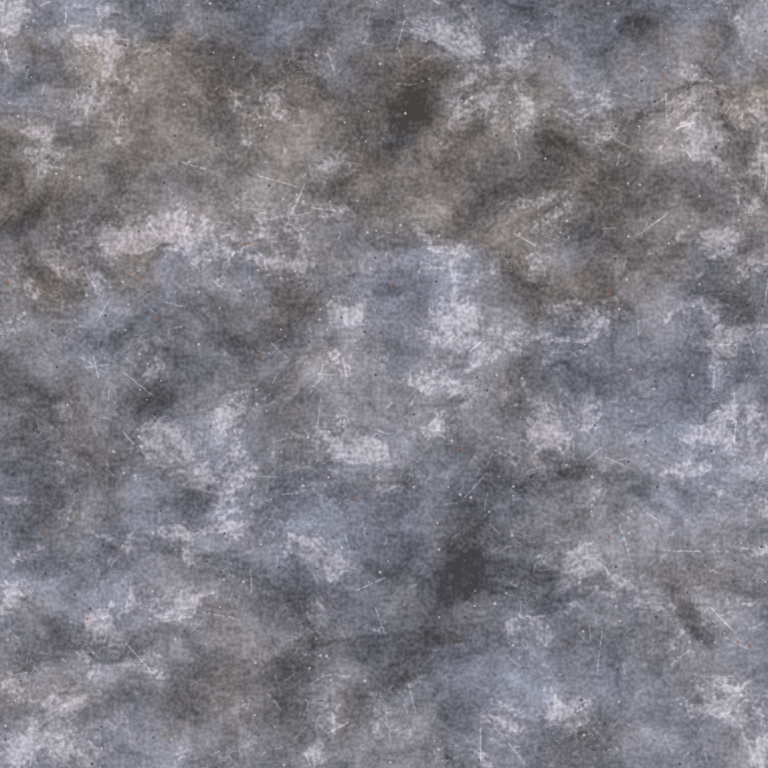
This texture is drawn by a WebGL 2 fragment shader. Its source:

```glsl
#version 300 es
precision highp float;

uniform vec2 u_resolution;
out vec4 outColor;

// Tone
const float BASE_TONE = 0.497;
const float CLOUD_GAIN = 0.36;
const float MOTTLE_GAIN = 0.31;
const float FLAKE_GAIN = 0.125;
const float STAIN_GAIN = 0.10;
const float GRAIN_GAIN = 0.13;
const float SCRATCH_GAIN = 0.13;

// Tints, multiplied by the tone
const vec3 COOL_TINT = vec3(0.965, 0.985, 1.09);
const vec3 WARM_TINT = vec3(1.04, 0.985, 0.965);
const vec3 PALE_TINT = vec3(1.015, 0.985, 1.025);
const vec3 RUST = vec3(0.62, 0.40, 0.28);

// Warm band, in canvas heights
const float BAND_CENTER = 0.78;
const float BAND_HALF = 0.13;

// Scattered marks
const float SCRATCH_CELLS = 15.0;
const float SCRATCH_WIDTH = 0.0009;
const float SPECK_CELLS = 64.0;
const float SPECK_RADIUS = 0.0015;

vec2 hash2(vec2 cell) {
    uvec2 v = uvec2(ivec2(cell)) * 1664525u + 1013904223u;
    v.x += v.y * 1664525u;
    v.y += v.x * 1664525u;
    v ^= v >> 16u;
    v.x += v.y * 1664525u;
    v.y += v.x * 1664525u;
    v ^= v >> 16u;
    return vec2(v >> 8u) / 16777216.0;
}

float gradientDot(vec2 cell, vec2 offset) {
    float angle = 6.28319 * hash2(cell).x;
    return dot(vec2(cos(angle), sin(angle)), offset);
}

float gradientNoise(vec2 p) {
    vec2 i = floor(p), f = p - i;
    vec2 u = f * f * f * (f * (f * 6.0 - 15.0) + 10.0);
    vec2 e = vec2(1.0, 0.0);
    float low = mix(gradientDot(i, f), gradientDot(i + e, f - e), u.x);
    float high = mix(gradientDot(i + e.yx, f - e.yx), gradientDot(i + 1.0, f - 1.0), u.x);
    return mix(low, high, u.y);
}

float fbm(vec2 p, int octaves, float gain) {
    float sum = 0.0, amplitude = 0.5;
    for (int k = 0; k < octaves; k++) {
        sum += amplitude * gradientNoise(p);
        p = mat2(1.6, 1.2, -1.2, 1.6) * p + 17.3;
        amplitude *= gain;
    }
    return sum;
}

// Short straight scratches at random angles, one per chosen cell
float scratches(vec2 p, float cells, float pixel) {
    vec2 home = floor(p * cells);
    float cover = 0.0;
    for (int y = -1; y <= 1; y++)
    for (int x = -1; x <= 1; x++) {
        vec2 cell = home + vec2(x, y);
        vec2 place = hash2(cell + 211.0), shape = hash2(cell + 577.0);
        vec2 d = p - (cell + place) / cells;
        float angle = 3.14159 * shape.x;
        vec2 along = vec2(cos(angle), sin(angle));
        float halfLength = mix(0.12, 0.5, shape.y * shape.y) / cells;
        d -= along * clamp(dot(d, along), -halfLength, halfLength);
        float line = 1.0 - smoothstep(SCRATCH_WIDTH - 0.5 * pixel, SCRATCH_WIDTH + pixel, length(d));
        cover = max(cover, line * step(0.5, hash2(cell + 983.0).x));
    }
    return cover;
}

void main() {
    vec2 p = gl_FragCoord.xy / u_resolution.y;
    float pixel = 1.0 / u_resolution.y;
    vec2 warp = vec2(fbm(p * 7.0 + 31.0, 4, 0.5), fbm(p * 7.0 + 73.0, 4, 0.5));
    vec2 q = p + 0.07 * warp;

    // Broad clouds, mottling and fine grain
    float cloud = fbm(q * vec2(2.6, 3.6) + 5.0, 5, 0.5);
    float mottle = fbm(q * vec2(12.0, 15.0) + 41.0, 5, 0.65);
    float grain = gradientNoise(p * 190.0) + 0.6 * gradientNoise(p * vec2(80.0, 130.0) + 9.0);
    float streak = gradientNoise(p * vec2(11.0, 1.7) + 3.0);
    float band = 1.0 - smoothstep(0.5, 1.5, abs(p.y - BAND_CENTER + 0.35 * warp.y) / BAND_HALF);

    // Pale flaked coating with ragged edges and thin curled rims
    float field = fbm(q * vec2(9.0, 11.0) + 87.0, 6, 0.62) + 0.55 * cloud + 0.05 * grain;
    float flake = smoothstep(0.10, 0.21, field) * smoothstep(-0.22, 0.12, mottle);
    float rim = 1.0 - smoothstep(0.0, 0.035, abs(field - 0.09));
    rim *= smoothstep(0.0, 0.2, gradientNoise(p * 17.0 + 51.0));

    // Dark smudges drawn out sideways
    float stain = smoothstep(0.12, 0.30, fbm(q * vec2(6.0, 10.0) + 131.0, 5, 0.55));

    float tone = BASE_TONE + CLOUD_GAIN * cloud + MOTTLE_GAIN * mottle;
    tone += FLAKE_GAIN * flake + 0.07 * rim - STAIN_GAIN * stain;
    tone += GRAIN_GAIN * grain * mix(0.8, 1.2, flake) + 0.05 * streak - 0.04 * band;

    float worn = smoothstep(-0.15, 0.25, gradientNoise(p * 9.0 + 61.0) + 0.4 * grain);
    float lines = scratches(p, SCRATCH_CELLS, pixel);
    lines = max(lines, 0.7 * scratches(p + 3.7, SCRATCH_CELLS * 1.9, pixel));
    tone += SCRATCH_GAIN * lines * worn;

    // Tint by height, with drifting warm patches
    float drift = gradientNoise(q * 5.0 + 23.0) + 0.5 * gradientNoise(q * 14.0 + 29.0);
    float warmth = clamp(0.24 + 0.62 * band + 0.55 * drift, 0.0, 1.0);
    vec3 tint = mix(COOL_TINT, WARM_TINT, warmth);
    tint = mix(tint, PALE_TINT, 0.55 * flake);
    vec3 color = clamp(tone, 0.27, 0.84) * tint;

    // Sparse specks: pale grit, dark pits and a little rust
    vec2 cell = floor(p * SPECK_CELLS);
    vec2 kind = hash2(cell + 307.0);
    vec2 center = (cell + 0.2 + 0.6 * hash2(cell + 401.0)) / SPECK_CELLS;
    float radius = SPECK_RADIUS * mix(0.5, 1.3, kind.y);
    float speck = 1.0 - smoothstep(radius - pixel, radius + pixel, length(p - center));
    vec3 speckColor = kind.x < 0.07 ? vec3(0.80, 0.78, 0.79) : kind.x < 0.12 ? vec3(0.29, 0.28, 0.32) : RUST;
    color = mix(color, speckColor, 0.75 * speck * step(kind.x, 0.135));

    outColor = vec4(color, 1.0);
}
```
